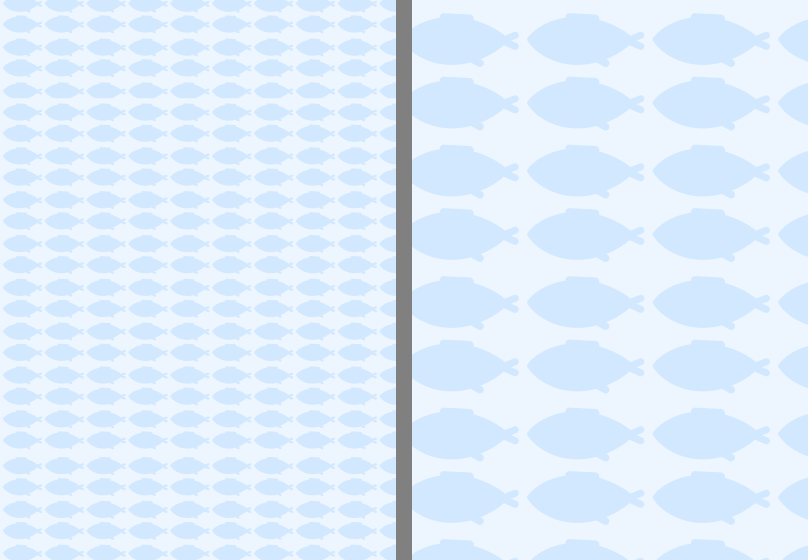
Left, the full canvas; right, a detail of the centre.
Give the GLSL for this pattern, as a WebGL 1 fragment shader.

```glsl
precision highp float;
// Rows of pale blue fish, all facing left, on an icy ground.
// Each fish is a union of distance shapes: a profiled body, two fins and a
// forked tail. Rows are slightly uneven, with one clipped row and one wider gap.

uniform vec2 u_resolution;

const vec3 GROUND = vec3(0.930, 0.965, 1.0);
const vec3 FISH = vec3(0.820, 0.910, 1.0);

// Lengths below are in units of the column pitch; y runs down from the top.
const float COLUMNS = 9.46;        // repeats across the canvas
const float ROW_PITCH = 0.5235;
const vec2 FIRST_NOSE = vec2(0.07, 0.052);
const float GAP_Y = 10.8;          // where the wider gap falls
const float GAP_EXTRA = 0.07;
const float EARLY_ROWS = 4.5;      // rows above this use a stronger stagger
const float EARLY_STAGGER = 0.028;
const float LATE_STAGGER = 0.009;
const float CLIPPED_ROW = 4.0;
const float CLIP_DEPTH = 0.172;    // flat belly of the clipped row

const float BODY_LENGTH = 0.82;
const vec2 BACK = vec2(0.165, 0.030);   // bulge, thickness at the tail root
const vec2 BELLY = vec2(0.185, 0.040);
const float NOSE_POWER = 0.75;
const float TAIL_POWER = 0.90;
const float BULGE_PEAK = 0.321;    // maximum of the unscaled profile

float capsule(vec2 p, vec2 a, vec2 b, float radius) {
  vec2 pa = p - a, ba = b - a;
  return length(pa - ba * clamp(dot(pa, ba) / dot(ba, ba), 0.0, 1.0)) - radius;
}

float roundBox(vec2 p, vec2 halfSize, float radius) {
  vec2 q = abs(p) - halfSize + radius;
  return length(max(q, 0.0)) + min(max(q.x, q.y), 0.0) - radius;
}

// Approximate distance to the body; the nose sits at the origin, y is up.
float body(vec2 p) {
  float t = clamp(p.x / BODY_LENGTH, 0.005, 0.995);
  float bulge = pow(t, NOSE_POWER) * pow(1.0 - t, TAIL_POWER) / BULGE_PEAK;
  float bulgeSlope = bulge * (NOSE_POWER / t - TAIL_POWER / (1.0 - t));
  vec2 side = p.y > 0.0 ? BACK : BELLY;
  float edge = side.x * bulge + side.y * t;
  float slope = (side.x * bulgeSlope + side.y) / BODY_LENGTH;
  float d = (abs(p.y) - edge) / sqrt(1.0 + slope * slope);
  return max(d, max(-p.x, p.x - BODY_LENGTH));
}

float fish(vec2 p) {
  float d = body(p);
  // Dorsal fin, leaning down toward the tail
  vec2 fin = p - vec2(0.44, 0.165);
  fin.y += 0.05 * fin.x;
  d = min(d, roundBox(fin, vec2(0.135, 0.038), 0.032));
  // Anal fin
  d = min(d, capsule(p, vec2(0.56, -0.155), vec2(0.625, -0.190), 0.030));
  // Forked tail
  vec2 root = vec2(0.80, -0.010);
  d = min(d, capsule(p, root, vec2(0.905, 0.032), 0.028));
  return min(d, capsule(p, root, vec2(0.905, -0.056), 0.028));
}

// Small downward drift of each row
float rowOffset(float row) {
  float odd = mod(row, 2.0);
  return row < EARLY_ROWS ? EARLY_STAGGER * (1.0 - odd)
                          : LATE_STAGGER * (2.0 * odd - 1.0);
}

void main() {
  float unitsPerPixel = COLUMNS / u_resolution.x;
  vec2 p = vec2(gl_FragCoord.x, u_resolution.y - gl_FragCoord.y) * unitsPerPixel;
  p -= FIRST_NOSE;
  p.y -= GAP_EXTRA * step(GAP_Y, p.y + FIRST_NOSE.y);

  // Local fish coordinates
  float row = floor(p.y / ROW_PITCH + 0.5);
  vec2 local = vec2(fract(p.x + 0.03) - 0.03,
                    row * ROW_PITCH + rowOffset(row) - p.y);

  float d = fish(local);
  if (row == CLIPPED_ROW) d = max(d, -local.y - CLIP_DEPTH);

  float cover = clamp(0.5 - d / unitsPerPixel, 0.0, 1.0);
  gl_FragColor = vec4(mix(GROUND, FISH, cover), 1.0);
}
```
